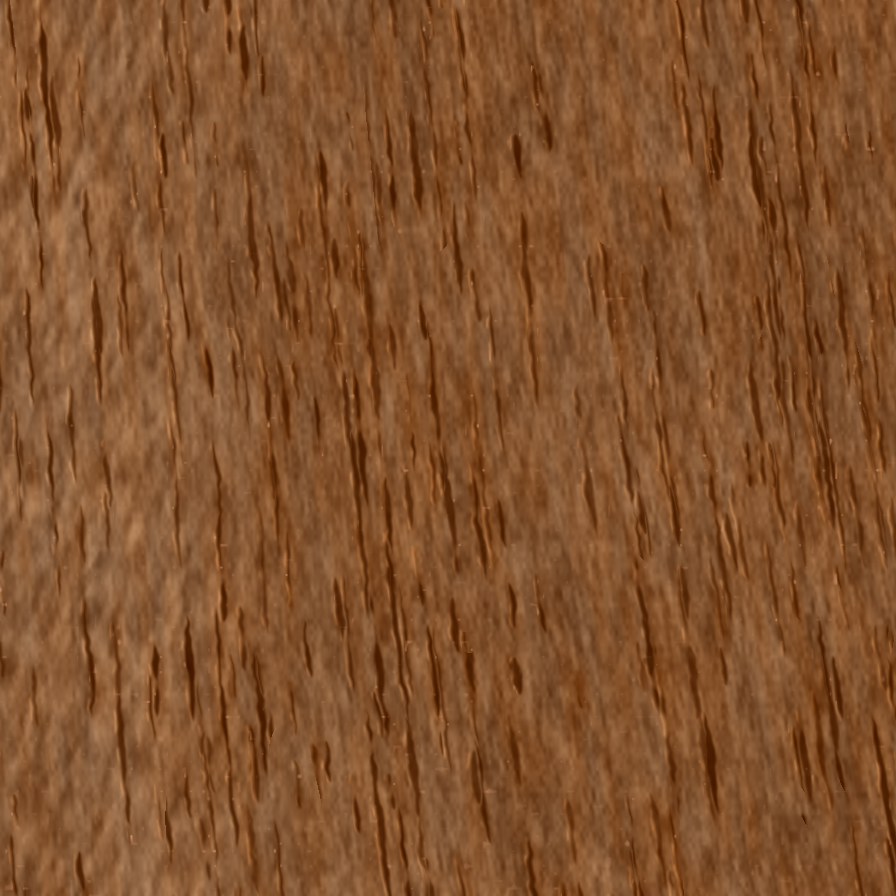
Reproduce this texture procedurally as a WebGL 2 fragment shader.

```glsl
#version 300 es
precision highp float;
// Brown hardwood with slanting grain: fine stretched fibre noise, pale leaning
// flecks on the left, and layers of jittered cells that each may hold one dark,
// ragged open pore with a broken lit rim.
uniform vec2 u_resolution;
out vec4 fragColor;

#define PORE_LAYERS 6
#define PORE_DENSITY 0.29
#define PORE_HALF_WIDTH 0.0024
#define PORE_SOFTNESS 0.0018
#define PORE_DEPTH 1.65
#define RIM_LIGHT 0.8
#define FIBRE_CONTRAST 0.85
#define FLECK_CONTRAST 1.15
#define MID_BROWN vec3(0.514, 0.330, 0.188)
#define TONE_STEP vec3(0.138, 0.134, 0.122)
#define RUST_SHIFT vec3(0.040, -0.014, -0.055)
#define GLINT_COLOR vec3(0.82, 0.58, 0.43)

float hash(vec2 p) {
    return fract(sin(dot(p, vec2(127.1, 311.7))) * 43758.5453);
}

float noise(vec2 p) {
    vec2 cell = floor(p), f = fract(p);
    f = f * f * (3.0 - 2.0 * f);
    float low = mix(hash(cell), hash(cell + vec2(1, 0)), f.x);
    float high = mix(hash(cell + vec2(0, 1)), hash(cell + vec2(1, 1)), f.x);
    return mix(low, high, f.y);
}

// Noise centred on zero
float wave(vec2 p) {
    return noise(p) - 0.5;
}

// Straightens the slanted, slightly wandering grain: x across, y along
vec2 grainSpace(vec2 uv) {
    float slant = mix(0.06, 0.16, clamp(uv.x, 0.0, 1.0));
    float wander = 0.016 * wave(uv * vec2(4.0, 4.0)) + 0.003 * wave(uv * vec2(12.0, 20.0));
    return vec2(uv.x + slant * uv.y + wander, uv.y);
}

// One layer of pores: x = groove darkness, y = lit rim, z = soft surrounding shade
vec3 poreLayer(vec2 g, float layer, float crowding) {
    vec2 size = vec2(0.033 + 0.0037 * layer, 0.085 + 0.055 * layer);
    vec2 q = g / size + vec2(layer * 0.37, 0.0);
    float column = floor(q.x);
    q.y += 9.0 * hash(vec2(column, layer + 3.0));
    vec2 id = vec2(column + 31.0 * layer, floor(q.y));
    float present = step(hash(id + 0.5), PORE_DENSITY * crowding);

    // Pointed groove with ragged sides
    float centre = mix(0.36, 0.64, hash(id + 7.3));
    float ragged = 0.0032 * wave(vec2(id.x * 5.0, g.y * 36.0))
                 + 0.0026 * wave(vec2(g.x * 60.0 + id.x, g.y * 105.0));
    float across = (fract(q.x) - centre) * size.x + ragged;
    float along = abs(fract(q.y) - 0.5) / mix(0.24, 0.48, hash(id + 2.9));
    float taper = max(0.0, 1.0 - along * along * along);
    float breaks = 0.3 + 1.3 * noise(vec2(id.x * 3.0, g.y * 42.0));
    float halfWidth = PORE_HALF_WIDTH * mix(0.5, 1.4, hash(id + 4.1)) * taper * breaks;

    float soft = PORE_SOFTNESS + 0.5 / u_resolution.y;
    float fade = present * smoothstep(0.0, 0.5, taper);
    float groove = 1.0 - smoothstep(-soft, soft, abs(across) - halfWidth);
    groove *= smoothstep(0.3, 0.8, breaks);
    float rimOffset = (across + halfWidth + 0.003) / 0.0019;
    float patches = smoothstep(0.4, 0.85, noise(vec2(g.x * 190.0, g.y * 75.0)));
    float rim = exp(-rimOffset * rimOffset) * patches;
    float shade = exp(-across * across / 0.00004);
    return fade * vec3(groove * mix(0.55, 1.0, hash(id + 8.7)), rim, shade);
}

void main() {
    vec2 uv = gl_FragCoord.xy / u_resolution.y;
    vec2 g = grainSpace(uv);
    float leftSide = 1.0 - smoothstep(0.05, 0.5, uv.x + 0.12 * wave(uv * 5.0));

    // Fibres and faint broad bands
    float fibre = FIBRE_CONTRAST * wave(g * vec2(125.0, 27.0));
    fibre += 0.85 * wave(g * vec2(220.0, 62.0) + 13.0);
    fibre += 0.5 * wave(uv * vec2(270.0, 160.0) + 41.0);
    float bands = 0.35 * wave(g * vec2(24.0, 3.0) + 5.0) + 0.2 * wave(uv * 4.5 + 19.0);

    // Pale flecks leaning against the grain
    vec2 leaning = vec2(uv.x - 0.32 * uv.y, uv.y);
    float flecks = wave(leaning * vec2(105.0, 32.0) + 27.0);
    float tone = fibre * mix(1.0, 0.8, leftSide) + bands;
    tone += leftSide * (0.24 + FLECK_CONTRAST * flecks);

    // Pores, gathered into loose groups
    float crowding = 0.35 + 1.2 * noise(g * vec2(9.0, 2.2) + 11.0);
    vec3 pores = vec3(0.0);
    for (int i = 0; i < PORE_LAYERS; i++) {
        pores = max(pores, poreLayer(g, float(i), crowding));
    }
    tone += RIM_LIGHT * pores.y - 0.18 * pores.z;
    tone = mix(tone, -PORE_DEPTH + 0.3 * fibre, pores.x);

    // Colour: brown ramp, rusty near pores, greyer on pale wood
    float rust = 0.8 * wave(g * vec2(65.0, 13.0) + 61.0) + 0.3 * pores.z + 0.6 * pores.y;
    rust += 0.05 - 0.2 * leftSide;
    vec3 color = MID_BROWN + tone * TONE_STEP + rust * RUST_SHIFT * (1.0 - pores.x);

    // Sparse glints
    float sparkle = noise(uv * vec2(150.0, 120.0) + 83.0);
    float glint = smoothstep(0.86, 1.0, sparkle) * (0.2 + 0.6 * pores.z);
    color = mix(color, GLINT_COLOR, glint * (1.0 - pores.x));
    fragColor = vec4(clamp(color, 0.0, 1.0), 1.0);
}
```
